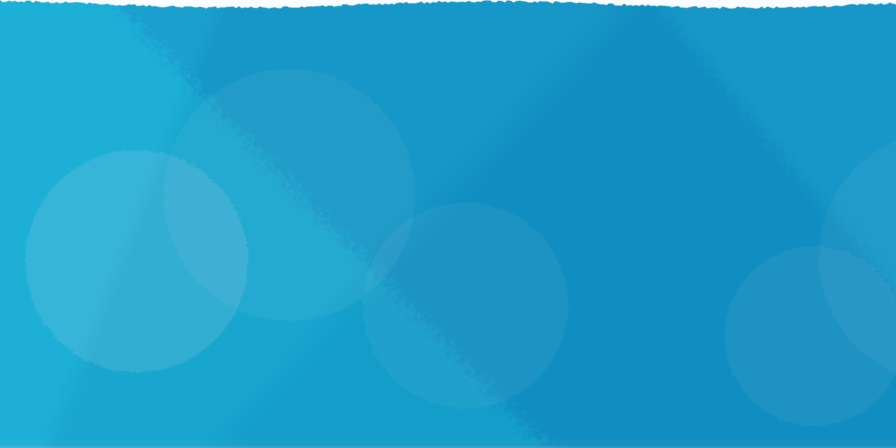
This background is drawn by a WebGL 1 fragment shader. Its source:

```glsl
precision highp float;
// Blue backdrop of soft diagonal planes and pale discs under a torn white top edge.
uniform vec2 u_resolution;

const vec3 MID_BLUE = vec3(0.086, 0.592, 0.780);
const vec3 PAPER = vec3(0.98, 0.99, 1.0);
const vec3 VEIL = vec3(0.92, 0.88, 0.90);
const vec3 LEFT_LIGHT = vec3(0.021, 0.035, 0.028);
const vec3 LOWER_LIGHT = vec3(0.010, 0.060, 0.032);
const vec3 WEDGE_SHADE = vec3(0.019, 0.035, 0.023);

float hash(vec2 p) {
  return fract(sin(dot(p, vec2(127.1, 311.7))) * 43758.5453);
}

float noise(vec2 p) {
  vec2 i = floor(p);
  vec2 f = fract(p);
  f = f * f * (3.0 - 2.0 * f);
  float low = mix(hash(i), hash(i + vec2(1.0, 0.0)), f.x);
  float high = mix(hash(i + vec2(0.0, 1.0)), hash(i + vec2(1.0, 1.0)), f.x);
  return mix(low, high, f.y);
}

// Signed distance to the line a-b, positive on its left-hand side.
float lineSide(vec2 p, vec2 a, vec2 b) {
  vec2 d = normalize(b - a);
  vec2 q = p - a;
  return d.x * q.y - d.y * q.x;
}

// Coverage of a half plane with a blurred border.
float plane(float dist, float blur) {
  return smoothstep(-blur, blur, dist);
}

// Lays a translucent disc over the colour.
vec3 veilDisc(vec3 color, vec2 p, vec2 center, float radius, float alpha, float edge) {
  float cover = smoothstep(edge, -edge, length(p - center) - radius);
  return mix(color, VEIL, alpha * cover);
}

void main() {
  vec2 p = gl_FragCoord.xy / u_resolution.y;
  float pixel = 1.0 / u_resolution.y;
  float grain = noise(p * 170.0) - 0.5;

  // Diagonal planes, with grain along the rough borders
  float left = lineSide(p, vec2(0.104, 0.0), vec2(0.495, 1.0));
  float lower = lineSide(p, vec2(1.198, 0.023), vec2(0.273, 0.974));
  float wedgeLeft = lineSide(p, vec2(1.38, 0.974), vec2(0.495, 0.023));
  float wedgeRight = lineSide(p, vec2(2.0, 0.349), vec2(1.484, 0.974));
  float wedge = plane(wedgeLeft, 0.06) * plane(wedgeRight + grain * 0.025, 0.028);

  vec3 color = MID_BLUE;
  color += LEFT_LIGHT * plane(left + grain * 0.012, 0.035);
  color += LOWER_LIGHT * plane(lower + grain * 0.04, 0.028);
  color -= WEDGE_SHADE * wedge;

  // Translucent discs with slightly ragged rims
  vec2 q = p + grain * 0.006;
  float rim = max(pixel, 0.003);
  color = veilDisc(color, q, vec2(0.646, 0.565), 0.281, 0.055, rim);
  color = veilDisc(color, q, vec2(0.305, 0.417), 0.248, 0.125, rim);
  color = veilDisc(color, q, vec2(1.039, 0.318), 0.229, 0.055, rim);
  color = veilDisc(color, q, vec2(2.110, 0.427), 0.282, 0.050, rim);
  color = veilDisc(color, q, vec2(1.818, 0.250), 0.200, 0.060, rim);

  // Faint strip along the bottom
  float strip = 1.0 - smoothstep(0.019 - pixel, 0.019 + pixel, p.y);
  float baseLine = 1.0 - smoothstep(0.003, 0.003 + pixel, p.y);
  color = mix(color, VEIL, 0.03 * strip + 0.12 * baseLine);

  // Wavy torn paper at the top
  float tear = 0.010 + 0.007 * cos((p.x - 1.66) * 5.61);
  tear += 0.005 * (noise(vec2(p.x * 150.0, 3.0)) - 0.5);
  float paper = smoothstep(-pixel, pixel, p.y - 1.0 + tear);
  color = mix(color, PAPER, paper);

  gl_FragColor = vec4(color, 1.0);
}
```
